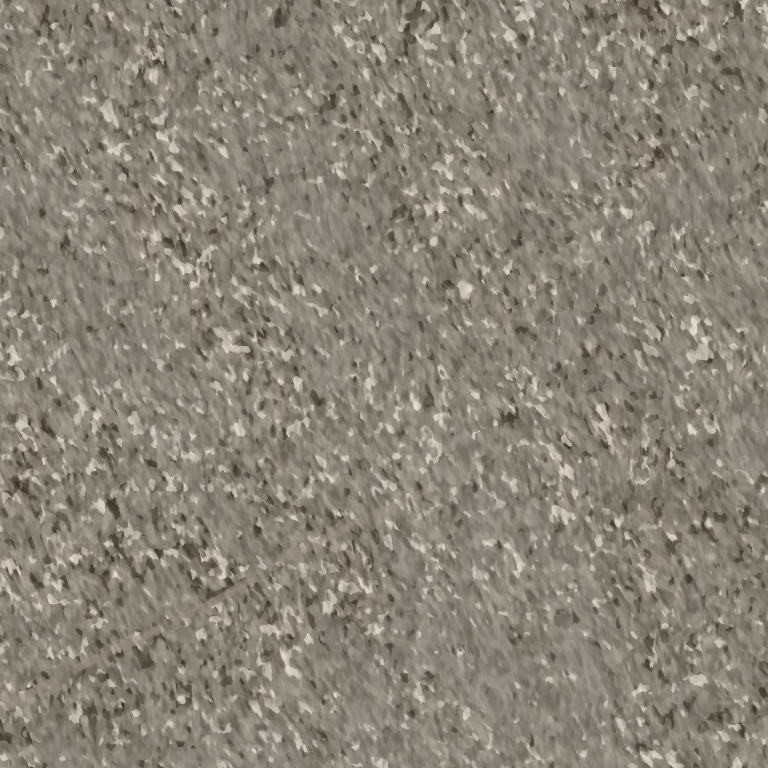
Give the GLSL for this texture, as a WebGL 2 fragment shader.

```glsl
#version 300 es
precision highp float;
// Grey-brown stone with fine slanted grain, pale mineral flecks, dark specks
// and one faint vein. Every layer is a soft cellular noise: random cell tones
// blended by distance, sampled in stretched coordinates along the grain.

#define BASE_COLOR vec3(0.535, 0.506, 0.456)
#define GRAIN_ANGLE 0.42
#define GRAIN_AMOUNT 0.074
#define DETAIL_AMOUNT 0.056
#define MOTTLE_AMOUNT 0.034
#define CLOUD_AMOUNT 0.020
#define FLECK_AMOUNT 0.215
#define SPECK_AMOUNT 0.165
#define CELL_SHARPNESS 6.0
#define VEIN_WIDTH 0.0055

uniform vec2 u_resolution;
out vec4 fragColor;

vec3 hash3(vec2 cell) {
    vec3 h = fract(cell.xyx * vec3(0.1031, 0.1030, 0.0973));
    h += dot(h, h.yxz + 33.33);
    return fract((h.xxy + h.yzz) * h.zyx);
}

// Soft cellular noise in -1..1: nearby cell tones weighted by distance
float cellTone(vec2 p, float seed) {
    vec2 cell = floor(p);
    vec2 local = p - cell;
    float toneSum = 0.0;
    float weightSum = 0.0;
    for (int y = -1; y <= 1; y++) {
        for (int x = -1; x <= 1; x++) {
            vec2 neighbour = vec2(x, y);
            vec3 h = hash3(cell + neighbour + seed);
            vec2 offset = neighbour + h.xy - local;
            float weight = exp(-CELL_SHARPNESS * dot(offset, offset));
            toneSum += weight * (h.z * 2.0 - 1.0);
            weightSum += weight;
        }
    }
    return toneSum / weightSum;
}

vec2 rotate(vec2 p, float angle) {
    float c = cos(angle);
    float s = sin(angle);
    return vec2(c * p.x + s * p.y, c * p.y - s * p.x);
}

// Layered sines that bend the grain slightly
vec2 bend(vec2 p) {
    return 0.004 * vec2(sin(p.y * 23.0 + 2.0 * sin(p.x * 11.0)),
                        sin(p.x * 29.0 + 2.0 * sin(p.y * 13.0)))
         + 0.0008 * sin(p.yx * 97.0 + 3.0 * sin(p * 41.0));
}

// Thin broken line rising to the right; fades towards its far end
float veinMask(vec2 uv, float breakup) {
    float slope = 0.52;
    float height = 0.075 + slope * uv.x + 0.003 * sin(uv.x * 19.0);
    float dist = abs(uv.y - height) / sqrt(1.0 + slope * slope);
    float line = 1.0 - smoothstep(0.5 * VEIN_WIDTH, 1.3 * VEIN_WIDTH, dist);
    float fade = 1.0 - smoothstep(0.35, 0.8, uv.x);
    return line * fade * smoothstep(-1.2, -0.1, breakup);
}

void main() {
    vec2 uv = gl_FragCoord.xy / u_resolution.y;
    vec2 bent = uv + bend(uv);
    vec2 along = rotate(bent, GRAIN_ANGLE);

    // Broad variation
    float cloud = 0.6 * cellTone(along * vec2(7.0, 4.0), 11.0)
                + 0.4 * cellTone(along * vec2(17.0, 11.0), 23.0);
    float cluster = 0.4 * cellTone(along * vec2(9.0, 6.0), 37.0)
                  + 0.6 * cellTone(along * vec2(28.0, 20.0), 41.0);

    // Grain from fine to medium
    float grain = cellTone(along * vec2(158.0, 66.0), 301.0);
    float detail = cellTone(rotate(bent, GRAIN_ANGLE - 0.1) * vec2(225.0, 125.0), 503.0);
    float mottle = cellTone(along * vec2(80.0, 46.0), 709.0);

    // Pale flecks and dark specks, gathered in clusters with ragged outlines
    vec2 ragged = bent + 0.003 * vec2(grain, detail);
    float fleckField = cellTone(rotate(ragged, GRAIN_ANGLE + 0.2) * vec2(122.0, 88.0), 907.0);
    float speckField = cellTone(rotate(ragged, GRAIN_ANGLE - 0.2) * vec2(128.0, 92.0), 1103.0);
    float fleck = smoothstep(0.42, 0.98, fleckField + 0.38 * cluster + 0.25 * detail);
    float speck = smoothstep(0.5, 1.02, speckField - 0.3 * cloud + 0.2 * cluster - 0.25 * grain);

    // Grain fades where the stone is calm
    float activity = 1.0 + 0.3 * cluster;
    float tone = activity * (GRAIN_AMOUNT * grain + DETAIL_AMOUNT * detail + MOTTLE_AMOUNT * mottle)
               + CLOUD_AMOUNT * cloud
               + FLECK_AMOUNT * fleck
               - SPECK_AMOUNT * speck * (1.0 - fleck);

    // Vein: smoother and a little paler than the stone around it
    float vein = veinMask(uv, mottle + cluster);
    tone = mix(tone, 0.035 + 0.3 * tone, 0.85 * vein);

    // Slow drift between warm brown and cool grey-green
    float warmth = 0.6 * cluster - 0.4 * cloud + 0.35 * mottle;
    vec3 tint = vec3(0.008, 0.0, -0.007) * (warmth + vein);
    fragColor = vec4(clamp(BASE_COLOR + tone + tint, 0.0, 1.0), 1.0);
}
```
